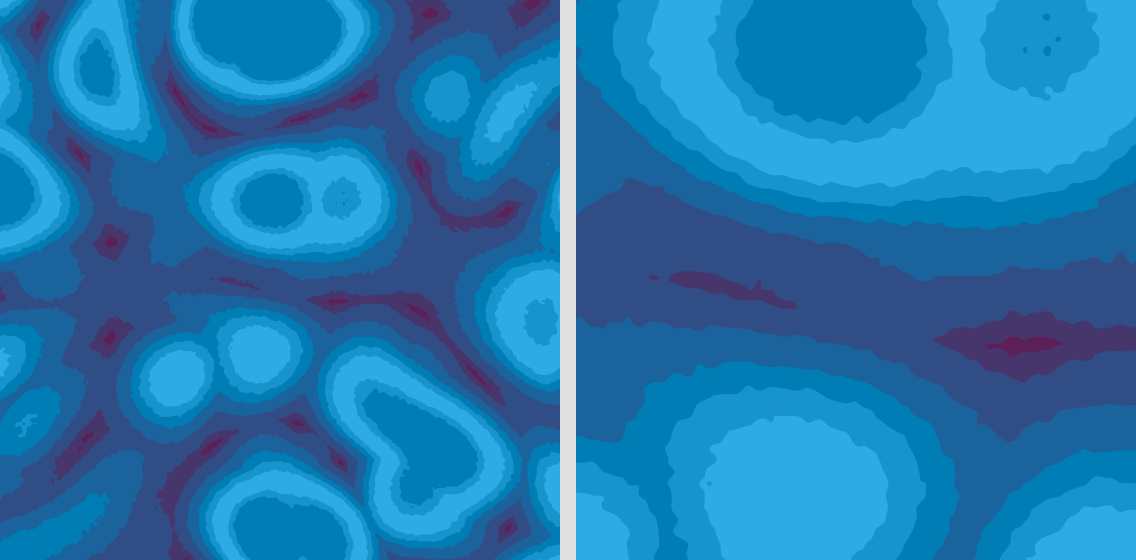
Left, the full canvas; right, a detail of the centre.
Reproduce this texture procedurally as a WebGL 2 fragment shader.

```glsl
#version 300 es
precision highp float;

// Stepped contour map of a folded wave field: round pale islands with darker
// cores, separated by creased dark valleys. Two layers of scattered sines are
// folded at zero, roughened by fine noise and cut into flat colour bands.

#define BROAD_LENGTH 0.50   // mean wavelength of the main layer
#define FINE_LENGTH 0.32    // mean wavelength of the second layer
#define FINE_WEIGHT 0.5     // height of the second layer
#define FINE_ROUNDING 0.15  // softness of its creases
#define WAVES 14            // sines per layer
#define BROAD_SEED 3.7
#define FINE_SEED 11.3
#define RAGGED_CELLS 140.0  // teeth per canvas height
#define RAGGED_HEIGHT 0.09  // strength of the ragged edges

out vec4 fragColor;
uniform vec2 u_resolution;

const int STEPS = 8;

// Field heights where one band gives way to the next
const float LEVELS[STEPS] = float[STEPS](
    0.125, 0.345, 0.785, 1.185, 1.44, 1.685, 2.24, 2.42);

const vec3 MAROON = vec3(0.365, 0.12, 0.34);
const vec3 PURPLE = vec3(0.275, 0.21, 0.425);
const vec3 NAVY = vec3(0.19, 0.305, 0.52);
const vec3 BLUE = vec3(0.10, 0.39, 0.61);
const vec3 AZURE = vec3(0.0, 0.49, 0.71);
const vec3 SKY = vec3(0.095, 0.58, 0.805);
const vec3 PALE = vec3(0.175, 0.67, 0.895);

// Bands from valley floor to island core
const vec3 BANDS[STEPS + 1] = vec3[STEPS + 1](
    MAROON, PURPLE, NAVY, BLUE, AZURE, SKY, PALE, SKY, AZURE);

float hash(vec2 p) {
    vec3 q = fract(p.xyx * vec3(0.1031, 0.1030, 0.0973));
    q += dot(q, q.yzx + 33.33);
    return fract((q.x + q.y) * q.z);
}

// Smooth lattice noise, 0 to 1
float latticeNoise(vec2 p) {
    vec2 cell = floor(p);
    vec2 f = fract(p);
    f = f * f * (3.0 - 2.0 * f);
    float low = mix(hash(cell), hash(cell + vec2(1.0, 0.0)), f.x);
    float high = mix(hash(cell + vec2(0.0, 1.0)), hash(cell + vec2(1.0)), f.x);
    return mix(low, high, f.y);
}

// Sines of scattered direction, length and phase, with unit variance
float scatteredWaves(vec2 p, float meanLength, float seed) {
    float sum = 0.0;
    for (int i = 0; i < WAVES; i++) {
        float n = float(i);
        float angle = n * 2.39996 + seed;
        float stretch = mix(0.72, 1.45, hash(vec2(n + 1.0, seed)));
        float phase = 6.28319 * hash(vec2(seed * 5.0, n + 17.0));
        float along = dot(p, vec2(cos(angle), sin(angle)));
        sum += sin(6.28319 * along / (meanLength * stretch) + phase);
    }
    return sum * sqrt(2.0 / float(WAVES));
}

// Folded layers: sharp valleys and round tops
float heightField(vec2 p) {
    float broad = abs(scatteredWaves(p, BROAD_LENGTH, BROAD_SEED));
    float fine = scatteredWaves(p, FINE_LENGTH, FINE_SEED);
    fine = sqrt(fine * fine + FINE_ROUNDING * FINE_ROUNDING) - 0.5 * FINE_ROUNDING;
    return broad + FINE_WEIGHT * fine;
}

void main() {
    vec2 p = gl_FragCoord.xy / min(u_resolution.x, u_resolution.y);

    // Ragged teeth along the contours
    float ragged = latticeNoise(p * RAGGED_CELLS) - 0.5;
    float height = heightField(p) + RAGGED_HEIGHT * ragged;

    // Flat bands with smoothed edges
    float blur = 0.6 * fwidth(height) + 0.0001;
    vec3 color = BANDS[0];
    for (int i = 0; i < STEPS; i++) {
        float above = smoothstep(LEVELS[i] - blur, LEVELS[i] + blur, height);
        color = mix(color, BANDS[i + 1], above);
    }
    fragColor = vec4(color, 1.0);
}
```
